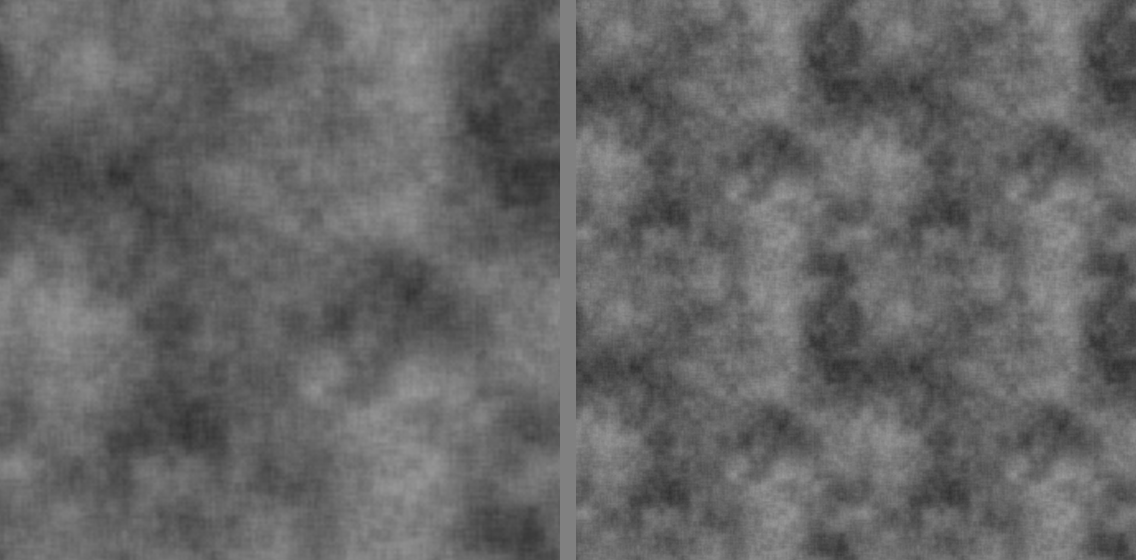
Left, the tile; right, the same tile 2 across and 2 down.
This texture is drawn by a Shadertoy shader. Its source:

```glsl
// Soft mottled grey cloud, like worn felt, with a faint woven grain.
// Octaves of wrapping value noise are summed, then two stretched layers add
// fine horizontal and vertical streaks. Every cell count is whole, so it tiles.

const float MEAN_GREY     = 0.392;
const float CONTRAST      = 0.120;
const int   OCTAVES       = 6;
const float BASE_CELLS    = 5.0;    // blotches across the canvas
const float OCTAVE_GAIN   = 0.62;   // amplitude kept per octave
const vec2  STREAK_CELLS  = vec2(34.0, 170.0);
const float STREAK_AMOUNT = 0.12;
const vec3  TINT          = vec3(1.0);

// Integer hash of a lattice cell and layer seed, from -1 to 1
float hashCell(vec2 cell, uint seed) {
    uvec2 c = uvec2(cell);
    uint h = c.x * 1597u + c.y * 51749u + seed * 7919u;
    h = h * 747796405u + 289133u;
    h = ((h >> ((h >> 28u) + 4u)) ^ h) * 277803u;
    h = (h ^ (h >> 15u)) * 739397u;
    h ^= h >> 16u;
    return float(h & 65535u) / 32767.5 - 1.0;
}

// Value noise that wraps after a whole number of cells
float wrapNoise(vec2 uv, vec2 cells, uint seed) {
    // Shift each layer so that the lattices do not line up
    vec2 p = uv * cells + vec2(0.37, 0.71) * float(seed);
    vec2 cell = floor(p);
    vec2 f = p - cell;
    vec2 w = f * f * f * (f * (f * 6.0 - 15.0) + 10.0);
    vec2 lo = mod(cell, cells);
    vec2 hi = mod(cell + 1.0, cells);
    float bottom = mix(hashCell(lo, seed), hashCell(vec2(hi.x, lo.y), seed), w.x);
    float top = mix(hashCell(vec2(lo.x, hi.y), seed), hashCell(hi, seed), w.x);
    return mix(bottom, top, w.y);
}

// Broad blotches refined by ever smaller detail
float cloud(vec2 uv) {
    float sum = 0.0;
    float amplitude = 1.0;
    float cells = BASE_CELLS;
    for (int i = 0; i < OCTAVES; i++) {
        sum += amplitude * wrapNoise(uv, vec2(cells), uint(i + 1));
        amplitude *= OCTAVE_GAIN;
        cells = cells * 2.0 + 1.0;
    }
    return sum;
}

// Short fine threads along both axes
float weave(vec2 uv) {
    return wrapNoise(uv, STREAK_CELLS, 21u) + wrapNoise(uv, STREAK_CELLS.yx, 22u);
}

void mainImage(out vec4 fragColor, in vec2 fragCoord) {
    vec2 uv = fragCoord / iResolution.xy;
    float tone = cloud(uv) + STREAK_AMOUNT * weave(uv);
    float grey = clamp(MEAN_GREY + CONTRAST * tone, 0.0, 1.0);
    fragColor = vec4(TINT * grey, 1.0);
}
```
